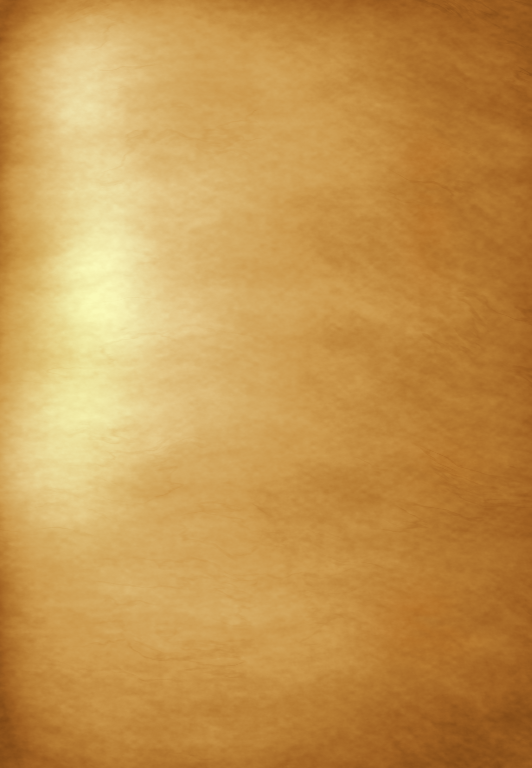
Give the GLSL for this texture, as a Shadertoy shader.

```glsl
// Aged golden parchment with a soft light on the left, brushed fibres and dark edges.

const int TONE_COUNT = 8;
const vec3 TONES[TONE_COUNT] = vec3[](
    vec3(0.50, 0.28, 0.08), vec3(0.63, 0.38, 0.13),
    vec3(0.72, 0.49, 0.20), vec3(0.80, 0.60, 0.30),
    vec3(0.84, 0.68, 0.40), vec3(0.89, 0.77, 0.52),
    vec3(0.93, 0.87, 0.65), vec3(0.98, 0.96, 0.75));

float hash(vec2 p) {
    return fract(sin(dot(p, vec2(127.1, 311.7))) * 43758.5453);
}

float valueNoise(vec2 p) {
    vec2 cell = floor(p);
    vec2 f = fract(p);
    f = f * f * (3.0 - 2.0 * f);
    float low = mix(hash(cell), hash(cell + vec2(1.0, 0.0)), f.x);
    float high = mix(hash(cell + vec2(0.0, 1.0)), hash(cell + vec2(1.0, 1.0)), f.x);
    return mix(low, high, f.y);
}

// Layered noise, centred on zero.
float fbm(vec2 p) {
    float sum = 0.0;
    float weight = 0.5;
    for (int i = 0; i < 5; i++) {
        sum += weight * (valueNoise(p) - 0.5);
        p = mat2(1.6, 1.2, -1.2, 1.6) * p + 7.3;
        weight *= 0.5;
    }
    return sum;
}

// Soft elliptical spot.
float spot(vec2 uv, vec2 center, vec2 radius) {
    vec2 d = (uv - center) / radius;
    return exp(-dot(d, d));
}

vec2 rotate(vec2 p, float angle) {
    float c = cos(angle);
    float s = sin(angle);
    return vec2(c * p.x + s * p.y, c * p.y - s * p.x);
}

// Long thin streaks; octaves keep the same direction.
float fibres(vec2 p, float angle, vec2 density) {
    vec2 q = rotate(p, angle) * density;
    return 0.5 * (valueNoise(q) + 0.7 * valueNoise(q * 2.1 + 5.0)
        + 0.5 * valueNoise(q * 4.3 + 11.0) - 1.1);
}

// Sparse thin scratches where a stretched noise crosses its middle value.
float scratches(vec2 p, float angle, vec2 density) {
    float line = fbm(rotate(p, angle) * density);
    float sparse = smoothstep(0.02, 0.18, fbm(p * vec2(7.0, 12.0) + 31.0));
    return sparse * (1.0 - smoothstep(0.0, 0.045, abs(line)));
}

// Broad lighting, measured in palette steps.
float lighting(vec2 uv) {
    float level = 3.65 - 1.75 * smoothstep(0.35, 0.95, uv.x);
    level += 1.2 * spot(uv, vec2(0.18, 0.62), vec2(0.23, 0.32));
    level += 2.1 * spot(uv, vec2(0.18, 0.65), vec2(0.085, 0.12));
    level += 1.6 * spot(uv, vec2(0.11, 0.44), vec2(0.13, 0.10));
    level += 1.8 * spot(uv, vec2(0.14, 0.87), vec2(0.09, 0.08));
    level += 1.0 * spot(uv, vec2(0.22, 0.94), vec2(0.12, 0.06));
    level += 0.8 * spot(uv, vec2(0.06, 0.33), vec2(0.12, 0.08));
    level += 0.7 * spot(uv, vec2(0.30, 0.58), vec2(0.12, 0.05));
    level -= 0.7 * spot(uv, vec2(0.45, 0.31), vec2(0.27, 0.07));
    return level - 0.6 * spot(uv, vec2(0.45, 0.08), vec2(0.35, 0.06));
}

// Darkening along the four borders, lighter where the glow meets the left one.
float edgeShade(vec2 uv) {
    float openLeft = spot(uv, vec2(0.0, 0.44), vec2(1.0, 0.18));
    float shade = mix(2.5, 1.4, openLeft) * exp(-uv.x / 0.06);
    shade += 0.7 * exp((uv.x - 1.0) / 0.06);
    shade += 1.7 * exp((uv.y - 1.0) / 0.06);
    return shade + 1.7 * exp(-uv.y / 0.09);
}

vec3 palette(float level) {
    vec3 color = TONES[0];
    for (int i = 1; i < TONE_COUNT; i++) {
        color = mix(color, TONES[i], clamp(level - float(i - 1), 0.0, 1.0));
    }
    return color;
}

void mainImage(out vec4 fragColor, in vec2 fragCoord) {
    vec2 uv = fragCoord / iResolution.xy;
    vec2 p = fragCoord / iResolution.y;

    // Bent coordinates make the streaks wander.
    vec2 warp = vec2(fbm(p * 4.0 + 3.0), fbm(p * 4.0 + 19.0));
    vec2 bent = p + 0.10 * warp;
    float rightSide = smoothstep(0.45, 0.8, uv.x);

    // Clouds, fibres, scratches and grain.
    float clouds = fbm(bent * vec2(5.0, 13.0));
    float streaks = mix(fibres(bent, 0.05, vec2(14.0, 50.0)),
        fibres(bent, -0.45, vec2(12.0, 50.0)), rightSide);
    float marks = mix(scratches(bent, 0.0, vec2(12.0, 36.0)),
        scratches(bent, -0.4, vec2(10.0, 36.0)), rightSide);
    float grain = fbm(p * vec2(120.0, 175.0));

    float level = lighting(uv + 0.05 * warp) - edgeShade(uv);
    float detail = 1.3 * clouds + 0.75 * streaks - 0.28 * marks + 0.75 * grain;
    vec3 color = palette(max(level, 0.65) + detail);

    // Rusty stains down the right side.
    float rust = spot(uv, vec2(0.80, 0.74), vec2(0.05, 0.10));
    rust += spot(uv, vec2(0.79, 0.19), vec2(0.09, 0.05));
    rust += 0.6 * spot(uv, vec2(0.83, 0.39), vec2(0.09, 0.05));
    rust *= clamp(0.5 + 3.0 * clouds + streaks, 0.0, 1.2);
    color -= rust * vec3(0.02, 0.07, 0.07);

    // Yellow tint inside the glow.
    float tint = spot(uv, vec2(0.14, 0.54), vec2(0.12, 0.20));
    color += tint * vec3(0.0, 0.02, -0.04);

    fragColor = vec4(clamp(color, 0.0, 1.0), 1.0);
}
```
